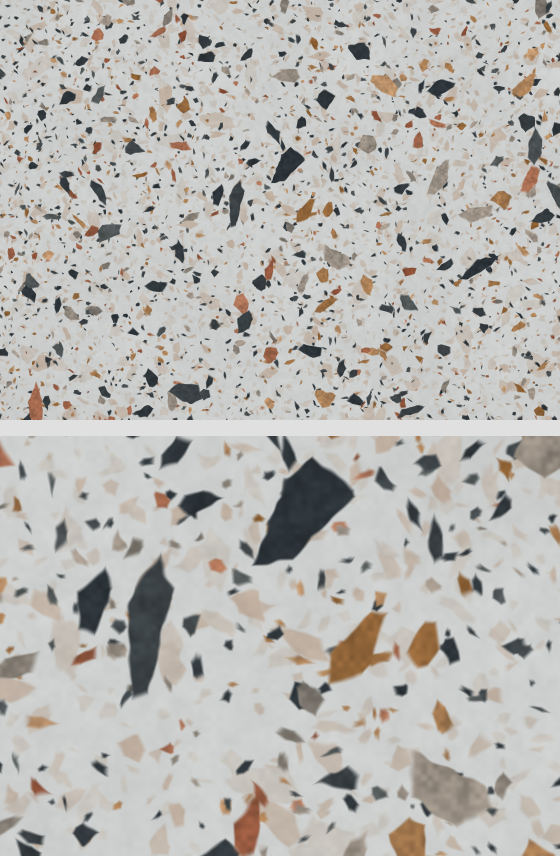
Top, the full canvas; bottom, a detail of the centre.
A Shadertoy shader for this texture:

```glsl
float hash(vec2 p) {
    return fract(sin(dot(p, vec2(12.9898, 78.233))) * 43758.5453);
}

float noise(vec2 p) {
    vec2 i = floor(p), f = fract(p);
    f = f * f * (3.0 - 2.0 * f);
    return mix(mix(hash(i), hash(i + vec2(1, 0)), f.x),
               mix(hash(i + vec2(0, 1)), hash(i + vec2(1, 1)), f.x), f.y);
}

// Irregular convex stone: intersection of six jittered half planes
float stoneDistance(vec2 p, vec2 seed, float radius) {
    float turn = 6.2832 * hash(seed + 0.31);
    float stretch = 1.0 + 0.65 * hash(seed + 0.47);
    p = mat2(cos(turn), sin(turn), -sin(turn), cos(turn)) * p;
    p *= vec2(1.0 / stretch, stretch);
    float d = -1.0;
    for (int i = 0; i < 6; i++) {
        float side = float(i);
        float angle = 1.0472 * (side + 0.85 * hash(seed + 0.53 + side * 0.137));
        float offset = radius * (0.5 + 0.5 * hash(seed + 0.71 + side * 0.173));
        d = max(d, dot(p, vec2(cos(angle), sin(angle))) - offset);
    }
    return d / stretch;
}

vec3 paleColor(float tone) {
    return mix(vec3(0.78, 0.765, 0.74), vec3(0.74, 0.665, 0.60), tone * tone);
}

vec3 strongColor(float kind, float tone) {
    vec3 slate = mix(vec3(0.17, 0.20, 0.22), vec3(0.34, 0.36, 0.36), tone * tone);
    vec3 taupe = mix(vec3(0.46, 0.44, 0.41), vec3(0.66, 0.61, 0.56), tone);
    vec3 ochre = mix(vec3(0.53, 0.36, 0.19), vec3(0.74, 0.58, 0.43), tone);
    vec3 rust = mix(vec3(0.50, 0.27, 0.18), vec3(0.70, 0.48, 0.37), tone);
    return kind < 0.50 ? slate : kind < 0.66 ? taupe : kind < 0.86 ? ochre : rust;
}

void mainImage(out vec4 fragColor, in vec2 fragCoord) {
    vec2 uv = fragCoord / iResolution.y;
    float edge = max(0.0015, 0.7 / iResolution.y);
    float grain = noise(uv * 210.0) - 0.5;
    float mottle = noise(uv * 75.0 + 9.0) - 0.5;

    // Cement with faint clouds
    vec3 color = vec3(0.80, 0.81, 0.805);
    color += 0.025 * (noise(uv * 6.0) - 0.5) + 0.025 * mottle + 0.02 * grain;

    // Ragged outlines
    vec2 ragged = uv + 0.004 * (vec2(noise(uv * 90.0), noise(uv * 90.0 + 37.0)) - 0.5);

    // Four pale layers, then five strong ones, each from fine to coarse
    for (int layer = 0; layer < 9; layer++) {
        bool pale = layer < 4;
        float level = float(pale ? 3 - layer : 8 - layer);
        float cell = (pale ? 0.092 : 0.108) * pow(0.63, level);
        float presence = pale ? 0.62 : 0.44 - 0.045 * level;
        vec2 home = floor(ragged / cell);

        for (int k = 0; k < 9; k++) {
            vec2 id = home + vec2(k % 3 - 1, k / 3 - 1);
            vec2 seed = id + float(layer) * vec2(17.3, 31.7);
            if (hash(seed) > presence) continue;

            vec2 center = (id + vec2(hash(seed + 0.13), hash(seed + 0.19))) * cell;
            float size = hash(seed + 0.23);
            float radius = cell * (0.13 + 0.24 * size * size);
            float d = stoneDistance(ragged - center, seed, radius);
            float cover = 1.0 - smoothstep(-edge, edge, d);

            float tone = hash(seed + 0.83);
            vec3 stone = pale ? paleColor(tone) : strongColor(hash(seed + 0.91), tone);
            stone *= 1.0 + (pale ? 0.05 : 0.20) * (mottle + grain);
            color = mix(color, stone, cover * (pale ? 0.9 : 1.0));
        }
    }
    fragColor = vec4(color, 1.0);
}
```
